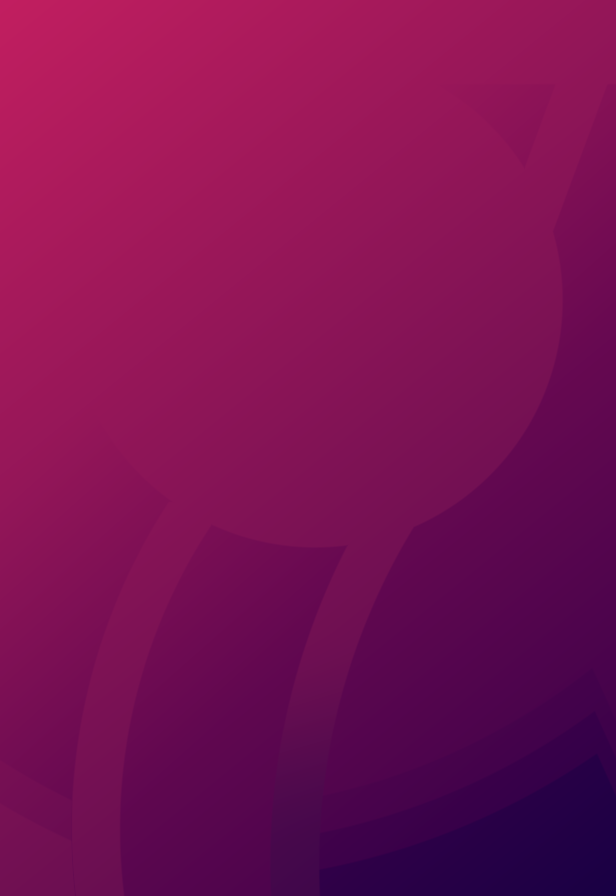
A Shadertoy shader for this background:

```glsl
// Smooth coverage of the region where the signed distance is negative
float cover(float dist) {
    float soft = 1.2 / iResolution.y;
    return 1.0 - smoothstep(-soft, soft, dist);
}

float disc(vec2 p, vec2 center, float radius) {
    return cover(length(p - center) - radius);
}

float ring(vec2 p, vec2 center, float radius, float halfWidth) {
    return cover(abs(length(p - center) - radius) - halfWidth);
}

// Maps a warmth level to the navy, purple and crimson ramp
vec3 palette(float warmth) {
    return vec3(warmth, max(0.18 * warmth - 0.018, 0.0), 0.25 + 0.165 * warmth);
}

void mainImage(out vec4 fragColor, in vec2 fragCoord) {
    vec2 p = fragCoord / iResolution.xy * vec2(0.6875, 1.0);
    float depth = 1.0 - p.y;

    // Diagonal base gradient
    float warmth = 0.76 - 0.26 * p.x - 0.32 * depth;

    // Large disc and the curved ribbons beneath it
    float largeDisc = disc(p, vec2(0.352, 0.665), 0.276);
    float lower = cover(p.y - 0.44);
    vec2 leftCenter = vec2(0.747, 0.0755);
    vec2 rightCenter = vec2(1.078, 0.036);
    float leftRibbon = ring(p, leftCenter, 0.640, 0.027) * lower;
    float rightRibbon = ring(p, rightCenter, 0.749, 0.0273) * lower;

    // Slanted ribbon at the upper right
    float slant = p.x - 0.602 - 0.37 * (0.221 - depth);
    float upperRibbon = cover(abs(slant) - 0.029) * cover(depth - 0.26);

    // Stacked bands at the lower left
    vec2 bowlCenter = vec2(0.418, 0.802);
    float leftSide = 1.0 - disc(p, leftCenter, 0.667);
    float bowl = 2.0 - disc(p, bowlCenter, 0.773) - disc(p, bowlCenter, 0.814);
    float leftBands = 0.5 * bowl * leftSide * lower;

    // Shade everything left uncovered
    float lit = max(max(largeDisc, leftRibbon), max(rightRibbon, upperRibbon));
    lit = max(lit, leftBands);
    float shade = clamp(0.12 * (p.x + depth - 0.55), 0.0, 0.06);
    shade *= (1.0 - lit) * cover(0.094 - depth);
    warmth -= shade;
    warmth -= 0.1 * rightRibbon * smoothstep(0.70, 0.95, depth);

    // Stepped dark corner, cut by a slope on its right side
    float rightSide = disc(p, rightCenter, 0.7217);
    for (int i = 0; i < 3; i++) {
        float level = float(i);
        float below = 1.0 - disc(p, vec2(0.204, 0.829), 0.734 + 0.04 * level);
        float apex = 0.752 + 0.042 * level;
        float slope = cover((p.x - 0.664 - 0.45 * (depth - apex)) * 0.91);
        warmth -= (0.02 + 0.015 * level) * below * slope * rightSide * lower;
    }

    vec3 color = palette(warmth);
    color.g = max(color.g - 0.35 * shade, 0.0);
    fragColor = vec4(color, 1.0);
}
```
